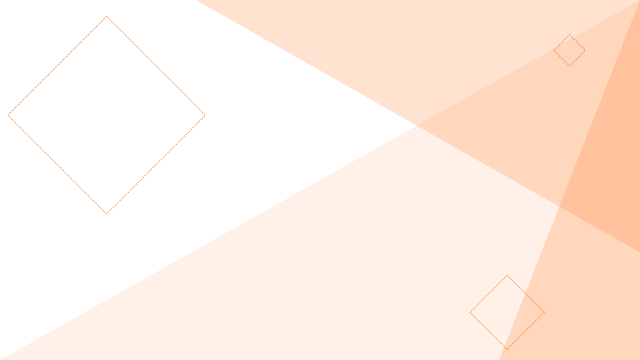
Reproduce this background procedurally as a Shadertoy shader.

```glsl
const float ASPECT = 16.0 / 9.0;
const vec3 PAPER = vec3(1.0);
const vec3 ORANGE = vec3(1.0, 0.434, 0.08);
const vec3 DOT_COLOR = vec3(0.98, 0.47, 0.13);

// Translucent planes: opacity and edge end points, in canvas heights
const float FAINT = 0.1;
const float STRONG = 0.2;
const vec2 TOP_RIGHT = vec2(ASPECT, 1.0);
const vec2 ROOF_START = vec2(0.544, 1.0);
const vec2 ROOF_END = vec2(ASPECT, 0.2986);
const vec2 WEDGE_FOOT = vec2(1.3866, 0.0);

// Dotted diamonds: centre x, centre y, radius
const vec3 LARGE_DIAMOND = vec3(0.2963, 0.6800, 0.2745);
const vec3 SMALL_DIAMOND = vec3(1.5822, 0.8600, 0.0438);
const vec3 LOW_DIAMOND = vec3(1.4086, 0.1325, 0.1030);
const float DOT_WIDTH = 0.0024;
const float DOT_PERIOD = 0.0065;
const float DOT_DUTY = 0.5;

// Smooth coverage of the area to the left of the line from a to b
float leftOf(vec2 p, vec2 a, vec2 b, float px) {
    vec2 dir = normalize(b - a);
    float dist = dot(p - a, vec2(-dir.y, dir.x));
    return clamp(dist / px + 0.5, 0.0, 1.0);
}

// Integral of a pulse train, used to filter the dots over a pixel
float pulseIntegral(float x) {
    return floor(x) * DOT_DUTY + min(fract(x), DOT_DUTY);
}

float dottedDiamond(vec2 p, vec3 diamond, float px) {
    vec2 q = abs(p - diamond.xy);
    float dist = abs(q.x + q.y - diamond.z) * inversesqrt(2.0);
    float along = (q.x - q.y) * inversesqrt(2.0) / DOT_PERIOD;
    float span = px / DOT_PERIOD;
    float dots = (pulseIntegral(along + 0.5 * span) - pulseIntegral(along - 0.5 * span)) / span;
    float stroke = clamp(0.5 * (DOT_WIDTH + px) - dist, 0.0, min(px, DOT_WIDTH)) / px;
    return stroke * dots;
}

void mainImage(out vec4 fragColor, in vec2 fragCoord) {
    vec2 p = fragCoord / iResolution.xy * vec2(ASPECT, 1.0);
    float px = 1.0 / iResolution.y;

    // Overlapping planes
    vec3 color = PAPER;
    color = mix(color, ORANGE, FAINT * leftOf(p, TOP_RIGHT, vec2(0.0), px));
    color = mix(color, ORANGE, STRONG * leftOf(p, ROOF_START, ROOF_END, px));
    color = mix(color, ORANGE, STRONG * leftOf(p, TOP_RIGHT, WEDGE_FOOT, px));

    // Dotted outlines
    float outline = dottedDiamond(p, LARGE_DIAMOND, px);
    outline = max(outline, dottedDiamond(p, SMALL_DIAMOND, px));
    outline = max(outline, dottedDiamond(p, LOW_DIAMOND, px));
    color = mix(color, DOT_COLOR, outline);

    fragColor = vec4(color, 1.0);
}
```
